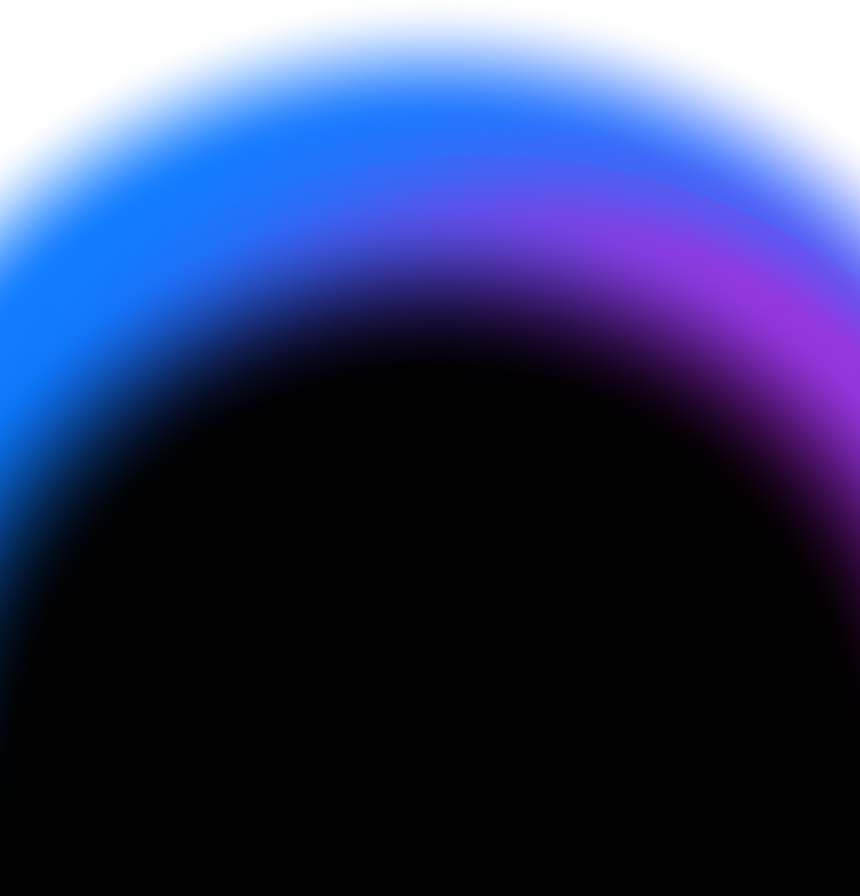
Give the GLSL for this background, as a Shadertoy shader.

```glsl
const vec3 WHITE      = vec3(1.0);
const vec3 SKY_BLUE   = vec3(0.07, 0.49, 1.0);
const vec3 ROYAL_BLUE = vec3(0.27, 0.41, 0.99);
const vec3 AZURE      = vec3(0.04, 0.465, 0.98);
const vec3 VIOLET     = vec3(0.58, 0.215, 0.87);

float hash(vec2 cell) {
    vec3 q = fract(vec3(cell.xyx) * 0.1031);
    q += dot(q, q.yzx + 33.33);
    return fract((q.x + q.y) * q.z);
}

// Soft radial ramp: 0 inside the inner radius, 1 beyond the outer one
float radialRamp(vec2 p, vec2 center, float inner, float outer) {
    return smoothstep(inner, outer, length(p - center));
}

// Share of the inner hue at a given depth below the rim
float rimTint(float depth, float pixel) {
    float outside = 0.25 * smoothstep(-0.06, 0.0, depth);
    float inside = 0.42 + 0.58 * smoothstep(0.0, 0.075, depth);
    return mix(outside, inside, smoothstep(-pixel, pixel, depth));
}

// Darkens the band toward the core; green fades first on the violet side
vec3 coreShade(float light, float violetShare) {
    vec3 falloff = mix(vec3(1.2), vec3(1.1, 1.8, 1.25), violetShare);
    return pow(vec3(light), falloff);
}

void mainImage(out vec4 fragColor, in vec2 fragCoord) {
    float pixel = 1.0 / iResolution.y;
    float across = fragCoord.x / iResolution.x;
    vec2 p = vec2(fragCoord.x - 0.5 * iResolution.x, fragCoord.y) * pixel;

    // Blue halo and the blue-to-violet band under the rim
    float violetShare = smoothstep(-0.05, 0.97, across);
    vec3 halo = mix(SKY_BLUE, ROYAL_BLUE, across * across);
    vec3 band = mix(AZURE, VIOLET, violetShare);
    float rimDepth = 0.7135 - length(p - vec2(0.056, 0.113));
    vec3 color = mix(halo, band, rimTint(rimDepth, pixel));

    // White surroundings
    color = mix(color, WHITE, radialRamp(p, vec2(0.008, 0.219), 0.642, 0.786));

    // Black core, closed toward the bottom
    float light = radialRamp(p, vec2(0.008, 0.108), 0.456, 0.667);
    light *= smoothstep(0.01, 0.22, p.y);
    color *= coreShade(light, violetShare);

    // Fine dither against banding
    color += (hash(fragCoord) - 0.5) / 255.0;
    fragColor = vec4(clamp(color, 0.0, 1.0), 1.0);
}
```
